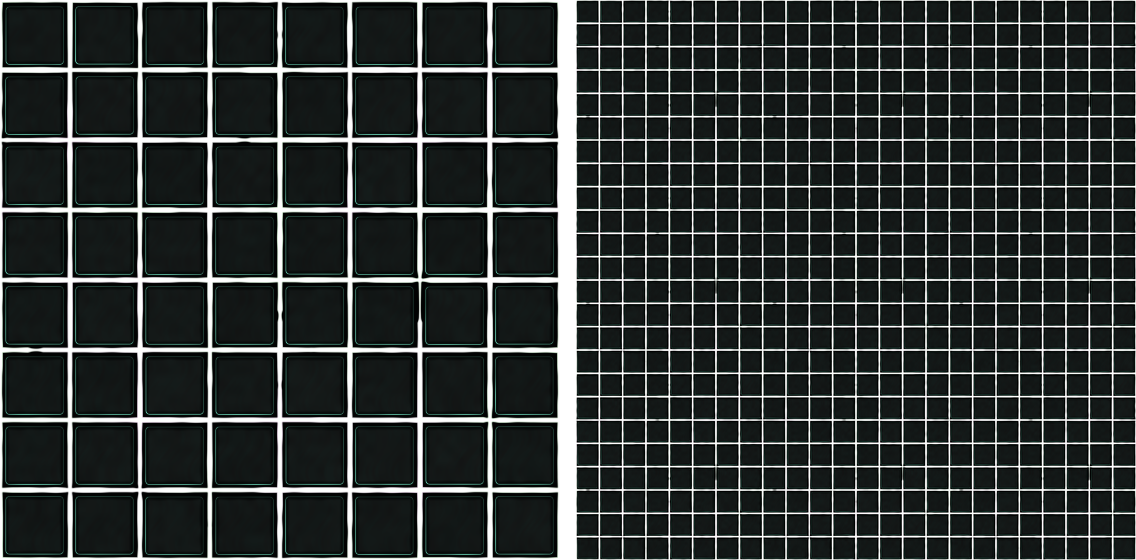
Left, the tile; right, the same tile 3 across and 3 down.
Write a Shadertoy shader that draws this pattern.

```glsl
// Eight by eight glossy black tiles set in white grout, each with a raised face.
// Box distances shape tile and face; a thin teal rim catches light at lower left.
// Hashes vary each tile and wrapping value noise wears the edges.

float hash(vec2 p) {
    return fract(sin(dot(p, vec2(127.1, 311.7))) * 43758.5453);
}

// Value noise whose lattice wraps after the given whole period
float noise(vec2 p, vec2 period) {
    vec2 i = floor(p), f = fract(p);
    f = f * f * (3.0 - 2.0 * f);
    vec2 a = mod(i, period), b = mod(i + 1.0, period);
    return mix(mix(hash(a), hash(vec2(b.x, a.y)), f.x),
               mix(hash(vec2(a.x, b.y)), hash(b), f.x), f.y);
}

// Noise over the tile grid, with whole lattice steps per tile
float gridNoise(vec2 grid, vec2 steps) {
    return noise(grid * steps, 8.0 * steps);
}

float roundBox(vec2 p, vec2 halfSize, float radius) {
    vec2 q = abs(p) - halfSize + radius;
    return length(max(q, 0.0)) + min(max(q.x, q.y), 0.0) - radius;
}

void mainImage(out vec4 fragColor, in vec2 fragCoord) {
    vec2 grid = 8.0 * fragCoord / iResolution.xy;
    vec2 id = floor(grid);
    vec2 p = fract(grid) - 0.5;
    float pixel = 8.0 / min(iResolution.x, iResolution.y);
    vec2 jitter = vec2(hash(id + 3.1), hash(id + 7.7)) - 0.5;

    // Tile outline with a slight wobble and a few chips into the grout
    float wobble = 0.012 * (gridNoise(grid, vec2(5.0)) - 0.5);
    float chip = 0.018 * smoothstep(0.9, 0.99, gridNoise(grid, vec2(2.0)));
    float tile = roundBox(p - 0.006 * jitter, vec2(0.463), 0.008) - wobble - chip;

    // Raised face, set a little low and left within the tile
    vec2 q = p - vec2(-0.006, -0.008) - 0.007 * jitter.yx;
    float face = roundBox(q, vec2(0.411), 0.052);

    // Face colour: faint mottling, fine upright streaks and a dark inner edge
    float mottle = gridNoise(grid, vec2(7.0)) - 0.5;
    float streak = gridNoise(grid + vec2(0.12 * sin(6.28318 * grid.y), 0.0), vec2(22.0, 4.0)) - 0.5;
    vec3 color = vec3(0.074, 0.092, 0.089) + 0.008 * (hash(id) - 0.5);
    color += vec3(0.010, 0.018, 0.016) * mottle + vec3(-0.004, 0.012, 0.010) * streak;
    color *= mix(0.3, 1.0, smoothstep(0.008, 0.065, -face + 0.012 * mottle));
    color = mix(color, vec3(0.004, 0.007, 0.006), smoothstep(-pixel, pixel, face));

    // Rim light: strong along left and bottom, dim along top and right
    vec2 side = q / 0.411;
    float left = smoothstep(0.85, 0.98, -side.x) * (0.65 - 0.25 * side.y);
    float bottom = smoothstep(0.85, 0.98, -side.y) * (0.9 - 0.3 * side.x * side.x);
    float glint = 0.3 + 0.7 * max(left, bottom);
    glint *= 0.65 + 0.5 * gridNoise(grid, vec2(3.0)) + 0.2 * jitter.x;
    float rimWidth = max(0.0065, 0.5 * pixel);
    float rim = exp(-pow(face / rimWidth, 2.0));
    color += rim * glint * vec3(0.34, 0.68, 0.58);
    color += 0.05 * glint * exp(-abs(face) / 0.014) * vec3(0.4, 1.0, 0.85);

    // Grout: near white, softly shaded and tinted where it meets the tile
    float tint = gridNoise(grid, vec2(1.0)) - 0.5;
    vec3 edgeColor = vec3(0.82, 0.83, 0.82) + 0.08 * tint * vec3(1.0, -1.0, 1.0);
    vec3 grout = mix(edgeColor, vec3(0.992), smoothstep(0.004, 0.02, tile));
    float soft = max(0.008, 0.7 * pixel);
    color = mix(color, grout, smoothstep(-soft, soft, tile));

    fragColor = vec4(clamp(color, 0.0, 1.0), 1.0);
}
```
